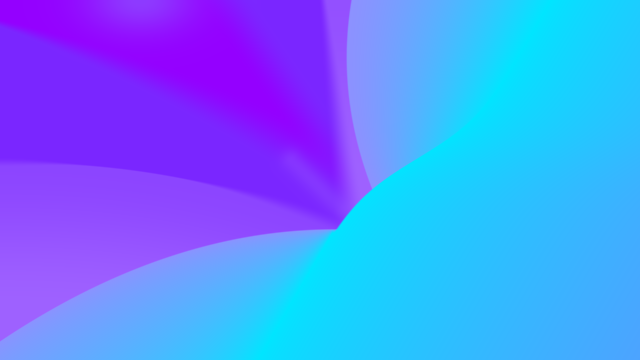
Give the GLSL for this background, as a Shadertoy shader.

```glsl
#define SLOPE 0.58        // lean of the front fold
#define BEND 0.117        // size of its S-bend
#define BEND_Y 0.56       // height of the bend
#define BEND_WIDTH 0.111
#define FOOT_X 0.718      // where the fold meets the bottom
#define STREAK_GLOW 0.55
#define PATCH_GLOW 0.85

const vec3 CYAN    = vec3(0.00, 0.90, 1.0);
const vec3 AZURE   = vec3(0.30, 0.64, 1.0);
const vec3 LILAC   = vec3(0.55, 0.57, 1.0);
const vec3 ORCHID  = vec3(0.62, 0.38, 1.0);
const vec3 PURPLE  = vec3(0.55, 0.27, 1.0);
const vec3 VIOLET  = vec3(0.48, 0.15, 1.0);
const vec3 MAGENTA = vec3(0.58, 0.00, 1.0);

// Soft step centred on zero
float edge(float d, float softness) {
    return smoothstep(-softness, softness, d);
}

float segmentDistance(vec2 p, vec2 a, vec2 b) {
    vec2 ab = b - a;
    return length(p - a - ab * clamp(dot(p - a, ab) / dot(ab, ab), 0.0, 1.0));
}

// Horizontal position of the front fold at height y
float foldX(float y) {
    return FOOT_X + SLOPE * y + BEND * (1.0 + tanh((y - BEND_Y) / BEND_WIDTH));
}

// Violet backdrop with a magenta sweep and pale glows
vec3 backdrop(vec2 p) {
    float sweepY = 0.935 - 0.33 * p.x - 0.15 * p.x * p.x;
    float sweep = edge(p.y - sweepY - 0.03 * p.x, 0.012 + 0.09 * p.x);
    sweep *= 1.0 - edge(p.x - 0.625 - 0.69 * (1.0 - p.y), 0.08);
    vec3 color = mix(VIOLET, MAGENTA, sweep);

    vec2 patchOffset = (p - vec2(0.39, 1.0)) / vec2(0.15, 0.09);
    color = mix(color, PURPLE, PATCH_GLOW * exp(-dot(patchOffset, patchOffset)));

    float streak = segmentDistance(p, vec2(0.81, 0.555), vec2(0.947, 0.421)) / 0.03;
    return mix(color, PURPLE, STREAK_GLOW * exp(-streak * streak));
}

void mainImage(out vec4 fragColor, in vec2 fragCoord) {
    vec2 p = fragCoord / iResolution.y;
    p.x += 0.5 * (16.0 / 9.0 - iResolution.x / iResolution.y);
    float pixel = 1.0 / iResolution.y;
    vec3 color = backdrop(p);

    // Narrow upright strip
    float stripX = 0.898 + 0.12 * (1.0 - p.y);
    vec3 stripColor = mix(ORCHID, PURPLE, smoothstep(0.5, 1.0, p.y) * 0.6);
    color = mix(color, stripColor, edge(p.x - stripX, 0.012 + 0.06 * (1.0 - p.y)));

    // Purple petal on the left
    float petalY = 0.549 - 0.2 * pow(max(p.x, 0.0), 2.2);
    float petalSoftness = pixel + 0.012 * smoothstep(0.25, 0.0, p.x)
                        + 0.022 * smoothstep(0.5, 0.9, p.x);
    vec3 petalColor = mix(PURPLE, ORCHID, smoothstep(0.0, 0.4, petalY - p.y));
    color = mix(color, petalColor, edge(petalY - p.y, petalSoftness));

    // Lower petal, from lilac rim to cyan
    float fromTip = 0.93 - p.x;
    float lowerY = 0.363 - 0.36 * fromTip * fromTip;
    float lineY = (p.x - FOOT_X) / SLOPE;
    float lowerDepth = clamp((lowerY - p.y) / max(lowerY - lineY, 0.01), 0.0, 1.0);
    vec3 lowerColor = mix(LILAC, CYAN, pow(lowerDepth, 0.7));
    color = mix(color, lowerColor, edge(lowerY - p.y, pixel));

    // Upper petal, from lilac rim to cyan
    float fromWaist = p.y - 0.84;
    float upperX = 0.963 + 0.53 * fromWaist * fromWaist;
    float lineX = FOOT_X + SLOPE * p.y + 2.0 * BEND;
    float upperDepth = clamp((p.x - upperX) / max(lineX - upperX, 0.01), 0.0, 1.0);
    vec3 upperColor = mix(LILAC, CYAN, pow(upperDepth, 1.3));
    color = mix(color, upperColor, edge(p.x - upperX, pixel));

    // Front sheet, cyan along the fold
    float depth = p.x - foldX(p.y);
    vec3 frontColor = mix(CYAN, AZURE, pow(clamp(depth / 1.06, 0.0, 1.0), 0.7));
    color = mix(color, frontColor, edge(depth, 1.5 * pixel));

    fragColor = vec4(color, 1.0);
}
```
